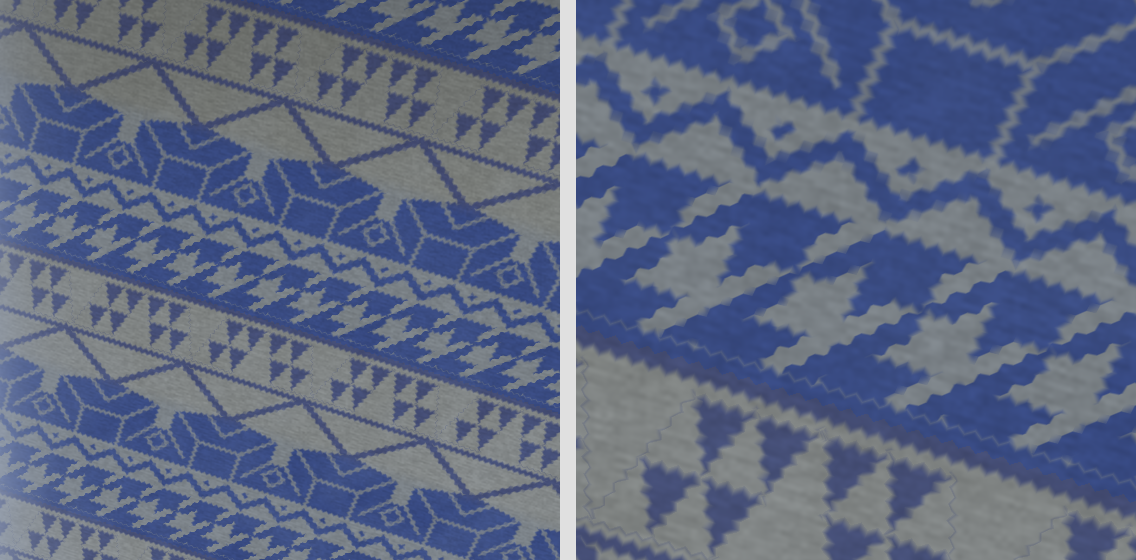
Left, the full canvas; right, a detail of the centre.
Reproduce this texture procedurally as a Shadertoy shader.

```glsl
// Woven blue and grey cloth seen at a slant: bands of small pinwheels, large
// triangles, half-star blossoms, waves and houndstooth repeat down the cloth.
// Canvas points map to cloth coordinates, then each band is drawn by distances.

const float PI = 3.14159265;
const float BAND = 2.2;  // height of one full set of bands, in motif widths

float hash(vec2 p) {
    return fract(sin(dot(p, vec2(127.1, 311.7))) * 43758.5453);
}

float noise(vec2 p) {
    vec2 i = floor(p), f = fract(p);
    f = f * f * (3.0 - 2.0 * f);
    return mix(mix(hash(i), hash(i + vec2(1, 0)), f.x),
               mix(hash(i + vec2(0, 1)), hash(i + vec2(1, 1)), f.x), f.y);
}

float fill(float d, float soft) {
    return 1.0 - smoothstep(-soft, soft, d);
}

float segment(vec2 p, vec2 a, vec2 b) {
    vec2 ab = b - a;
    return length(p - a - ab * clamp(dot(p - a, ab) / dot(ab, ab), 0.0, 1.0));
}

// Slanted cloth with mild perspective: x counts motifs, y counts band sets.
vec2 clothCoords(vec2 uv) {
    float x = uv.x - 0.5, y = 1.0 - uv.y;
    y -= x * (0.29 + 0.0384 * y);
    float along = 0.769 + 1.613 * (y - 0.3685)
                + x / (0.2305 - 0.0421 * (y - 0.3685)) - 0.265 * x * x;
    float down = 1.786 * (y - 0.0195) + 0.401 * (y - 0.0195) * (y - 0.579);
    return vec2(along, down);
}

// Leaning clusters of four small triangles, mirrored in turn.
float pinwheels(vec2 q, float soft) {
    float t = (q.y - 0.08) / 0.43, s = 2.0 * q.x - 0.1;
    float lean = mod(floor(s), 2.0) * 2.0 - 1.0;
    float x = fract(s) - 0.5 + lean * 0.3 * (t - 0.5);
    vec2 g = vec2(lean * x / 0.68 + 0.5, t) * 2.0;
    vec2 f = fract(g);
    vec2 edge = abs(f - 0.5) - 0.45;
    vec2 outside = abs(g - 1.0) - 1.0;
    float d = max(max(f.y - f.x, max(edge.x, edge.y)), max(outside.x, outside.y));
    return fill(d * 0.17, soft);
}

// Zigzag line that splits a plain band into large triangles.
float zigzag(vec2 q, float soft) {
    float x = abs(fract(q.x + 0.5) - 0.5);
    return fill(abs(q.y - 0.92 + 0.72 * x) * 0.81 - 0.025, soft);
}

// Half-star blossom with pale seams; y is the height above its base line.
float blossom(vec2 q, float soft) {
    vec2 p = vec2(abs(fract(q.x + 0.5) - 0.5), 1.45 - q.y);
    float body = max(p.y - 0.56 + 0.22 * p.x, -p.y);
    float gap = max(0.43 - p.x, 0.27 - p.y);
    float seam = segment(p, vec2(0.18, 0.0), vec2(0.18, 0.26));
    seam = min(seam, segment(p, vec2(0.0, 0.26), vec2(0.18, 0.26)));
    seam = min(seam, segment(p, vec2(0.18, 0.26), vec2(0.42, 0.48)));
    seam = min(seam, segment(p, vec2(0.0, 0.37), vec2(0.18, 0.53)));
    seam = min(seam, segment(p, vec2(0.26, 0.08), vec2(0.43, 0.27)));
    seam = min(seam, abs(0.5 - p.x + abs(p.y - 0.15) - 0.085) * 0.7);
    return fill(max(body, -gap), soft) * (1.0 - 0.85 * fill(seam - 0.014, soft));
}

// Small wave with a dot in each hollow.
float waves(vec2 q, float soft) {
    float x = fract(3.0 * q.x + 0.5) - 0.5;
    float wave = abs(q.y - 1.65 + 0.26 * abs(x)) * 0.8 - 0.028;
    float dots = length(vec2(x / 3.0, q.y - 1.535)) - 0.022;
    return fill(min(wave, dots), soft);
}

// Houndstooth: checks joined by diagonal stripes.
float houndstooth(vec2 q, float soft) {
    vec2 p = vec2(q.x, q.y - 1.71) * 6.0;
    vec3 wave = sin(PI * vec3(p, 2.0 * (p.x + p.y))) + 0.12;
    vec3 k = smoothstep(vec3(-18.0 * soft), vec3(18.0 * soft), wave);
    float checks = k.x * k.y + k.z * (k.x + k.y - 2.0 * k.x * k.y);
    return checks * fill(abs(q.y - 1.935) - 0.225, soft);
}

void mainImage(out vec4 fragColor, in vec2 fragCoord) {
    vec2 uv = fragCoord / iResolution.xy;
    vec2 cloth = clothCoords(uv);
    float soft = max(0.014, 4.5 / iResolution.y);

    // Stitch steps roughen the edges
    vec2 q = vec2(cloth.x, cloth.y * BAND);
    q += 0.035 * (abs(fract(q.yx * 22.0) - 0.5) - 0.25);
    q.y = mod(q.y, BAND);

    // Bands and dividing lines
    float ink = fill(min(q.y, BAND - q.y) - 0.045, soft);
    ink = max(ink, fill(abs(q.y - 0.561) - 0.019, soft));
    ink = max(ink, max(pinwheels(q, soft), zigzag(q, soft)));
    ink = max(ink, max(blossom(q, soft), waves(q, soft)));
    ink = max(ink, houndstooth(q, soft));

    // Yarn colours, duller in the sparse bands
    float patch_ = noise(cloth * vec2(5.0, 9.0));
    float dense = smoothstep(0.85, 1.0, q.y);
    vec3 pale = mix(vec3(0.46, 0.47, 0.45), vec3(0.53, 0.55, 0.56), 0.7 * (1.0 - uv.y) + 0.3 * patch_);
    pale = mix(pale, vec3(0.45, 0.49, 0.54), 0.45 * dense);
    vec3 blue = mix(vec3(0.26, 0.29, 0.44), vec3(0.21, 0.28, 0.50), dense);
    blue = mix(blue, vec3(0.32, 0.39, 0.58), 0.45 * (1.0 - uv.y) * patch_);
    vec3 color = mix(pale, blue, ink);

    // Thread ridges, fuzz, dim top and hazy left edge
    float ridges = noise(cloth * vec2(22.0, 150.0)) - 0.5;
    float fuzz = noise(uv * 260.0) - 0.5;
    color *= 1.0 + 0.10 * ridges + 0.07 * fuzz;
    color *= 1.0 - 0.10 * smoothstep(0.6, 1.0, uv.y);
    float haze = exp(-uv.x * 13.0) * (0.25 + 0.35 * (1.0 - uv.y));
    fragColor = vec4(mix(color, vec3(0.62, 0.67, 0.76), haze), 1.0);
}
```
